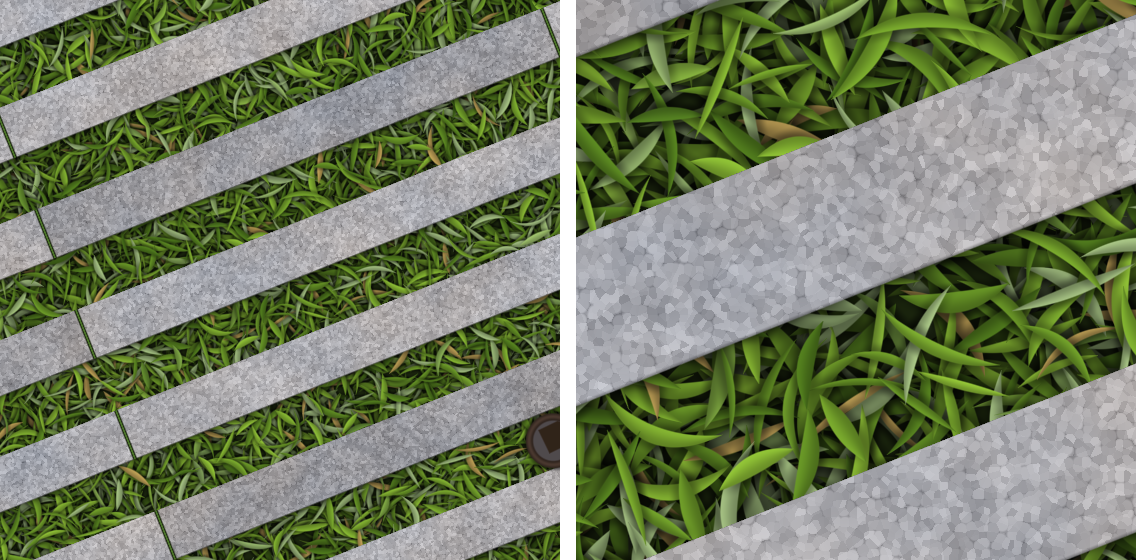
Left: the whole. Right: its middle third, enlarged.
This texture is drawn by a Shadertoy shader. Its source:

```glsl
// Slanted rows of grey stone slabs with grass between them and one small round lamp.

const float ANGLE = 0.379;                    // slope of the rows, radians
const float ROW_PITCH = 0.193;                // distance between rows
const float SLAB_WIDTH = 0.0935;
const float SLAB_LENGTH = 0.972;
const float JOINT_WIDTH = 0.0068;
const vec2 SLAB_CORNER = vec2(0.1354, 0.4466); // upper left corner of the middle slab

const vec3 STONE = vec3(0.655, 0.650, 0.665);
const vec3 STONE_WARM = vec3(0.030, 0.008, -0.018);
const float SLAB_VARIATION = 0.045;
const float GRAIN = 0.0050;

const int GRASS_LAYERS = 12;
const float TUFT = 0.045;                     // grid cell holding one blade per layer
const float BLADE_LENGTH = 0.042;             // half length
const float BLADE_WIDTH = 0.0052;             // half width
const float BLADE_BEND = 22.0;
const vec3 SOIL = vec3(0.10, 0.14, 0.05);
const vec3 GRASS_DARK = vec3(0.25, 0.39, 0.09);
const vec3 GRASS_BRIGHT = vec3(0.48, 0.64, 0.18);
const vec3 GRASS_PALE = vec3(0.53, 0.62, 0.42);
const vec3 STRAW = vec3(0.62, 0.52, 0.28);

const vec2 LAMP_CENTRE = vec2(0.988, 0.213);
const float LAMP_RADIUS = 0.049;
const vec3 LAMP_RIM = vec3(0.19, 0.145, 0.12);
const vec3 LAMP_PLATE = vec3(0.31, 0.29, 0.30);
const vec3 LAMP_CORE = vec3(0.19, 0.14, 0.10);

vec4 hash4(vec2 p) {
    vec4 q = fract(p.xyxy * vec4(0.1031, 0.1030, 0.0973, 0.1099));
    q += dot(q, q.wzxy + 33.33);
    return fract((q.xxyz + q.yzzw) * q.zywx);
}

vec2 rotate(vec2 p, float a) {
    float c = cos(a), s = sin(a);
    return vec2(c * p.x + s * p.y, c * p.y - s * p.x);
}

// Distance to the nearest cell point, and that cell's random value
vec2 cellular(vec2 p) {
    vec2 nearest = vec2(9.0, 0.0);
    for (int y = -1; y <= 1; y++)
    for (int x = -1; x <= 1; x++) {
        vec2 id = floor(p) + vec2(x, y);
        vec4 r = hash4(id);
        float d = length(p - id - r.xy);
        if (d < nearest.x) nearest = vec2(d, r.z);
    }
    return nearest;
}

// Layered sines, each octave turned and bent by the one before
float mottle(vec2 p) {
    float sum = 0.0, amp = 0.5;
    for (int i = 0; i < 5; i++) {
        sum += amp * sin(p.x + 1.3 * sin(p.y)) * cos(p.y + sum);
        p = rotate(p, 1.1) * 1.9 + 3.7;
        amp *= 0.62;
    }
    return sum;
}

vec3 stone(vec2 p, vec2 slab) {
    float tone = -SLAB_VARIATION * cos(2.0944 * (slab.y - 1.0 - slab.x));
    float patches = mottle(p * 17.0 + slab * 5.3);
    vec2 fine = cellular(p / GRAIN + 200.0);
    vec2 coarse = cellular(p / (GRAIN * 2.3) + 400.0);
    float speckle = 0.15 * (fine.y - 0.5) + 0.07 * (coarse.y - 0.5);
    float pits = 0.13 * smoothstep(0.65, 1.0, fine.x);
    return STONE + tone + 0.055 * patches + speckle - pits
         + STONE_WARM * mottle(p * 9.0 + 8.0);
}

vec3 grass(vec2 p, float px) {
    vec3 col = SOIL;
    for (int i = 0; i < GRASS_LAYERS; i++) {
        float layer = float(i), height = layer / float(GRASS_LAYERS - 1);
        vec2 g = p / TUFT + vec2(0.37, 0.71) * layer + 50.0;
        for (int y = -1; y <= 1; y++)
        for (int x = -1; x <= 1; x++) {
            vec2 id = floor(g) + vec2(x, y);
            vec4 r = hash4(id + 57.0 * layer), s = hash4(id + 31.0 * layer + 113.0);
            vec2 q = rotate((g - id - r.xy) * TUFT, 6.2832 * r.z);
            q.y += BLADE_BEND * (s.x - 0.5) * q.x * q.x;
            float t = q.x / (BLADE_LENGTH * (0.55 + 0.45 * s.y));
            if (abs(t) >= 1.0) continue;
            float taper = 1.0 - t * t;
            float w = BLADE_WIDTH * (0.4 + 0.8 * s.z) * taper;
            float d = abs(q.y) - w;
            col *= 1.0 - 0.4 * taper * (1.0 - smoothstep(0.0, 0.007, d));
            vec3 tint = mix(GRASS_DARK, GRASS_BRIGHT, r.w);
            tint = mix(tint, GRASS_PALE, smoothstep(0.68, 0.85, s.w));
            tint = mix(tint, STRAW, step(s.w, 0.035));
            float light = mix(0.55, 1.12, height) * (0.82 + 0.32 * smoothstep(-w, w + px, q.y));
            col = mix(col, tint * light, 1.0 - smoothstep(-px, px, d));
        }
    }
    return col;
}

void mainImage(out vec4 fragColor, in vec2 fragCoord) {
    vec2 uv = fragCoord / iResolution.y;
    float px = 1.0 / iResolution.y;

    // Row coordinates: x along the slab, y across it
    vec2 p = rotate(uv - SLAB_CORNER, ANGLE);
    vec2 slab = vec2(floor(p.x / SLAB_LENGTH), ceil(p.y / ROW_PITCH));
    float below = slab.y * ROW_PITCH - p.y;
    float edge = abs(below - 0.5 * SLAB_WIDTH) - 0.5 * SLAB_WIDTH;
    edge = max(edge, below - SLAB_WIDTH);
    edge = max(edge, below - ROW_PITCH + 0.0 * edge < 0.0 ? -below : edge);
    float joint = abs(p.x - SLAB_LENGTH * round(p.x / SLAB_LENGTH));

    // Grass, shaded under the lower slab edge
    vec3 col = vec3(0.0);
    if (edge > -2.0 * px) {
        col = grass(uv, px);
        col *= 1.0 - 0.5 * exp(-max(below - SLAB_WIDTH, 0.0) / 0.006);
    }

    // Slabs with dark lower rims, and a thin green line in each joint
    vec3 top = stone(uv, slab);
    top *= 1.0 - 0.3 * smoothstep(-0.0025, 0.0, below - SLAB_WIDTH);
    vec3 gap = mix(vec3(0.30, 0.46, 0.16), SOIL, smoothstep(0.0007, 0.0022, joint));
    top = mix(gap, top, smoothstep(-px, px, joint - 0.5 * JOINT_WIDTH));
    col = mix(col, top, 1.0 - smoothstep(-px, px, edge));

    // Lamp: soft shadow, rim, plate and square core
    vec2 l = uv - LAMP_CENTRE;
    float disc = length(l) - LAMP_RADIUS;
    vec2 k = abs(rotate(l - vec2(0.004, 0.008), 0.45));
    float core = max(k.x, k.y) - 0.023;
    vec3 lamp = LAMP_RIM * (1.0 + 0.5 * smoothstep(0.006, 0.0, abs(disc + 0.006)));
    lamp = mix(lamp, LAMP_PLATE, 1.0 - smoothstep(-0.002, 0.002, disc + 0.013));
    lamp = mix(lamp, LAMP_CORE, 1.0 - smoothstep(-px, px, max(core, disc + 0.013)));
    col *= 1.0 - 0.4 * (1.0 - smoothstep(0.0, 0.008, disc));
    col = mix(col, lamp, 1.0 - smoothstep(-px, px, disc));

    fragColor = vec4(clamp(col, 0.0, 1.0), 1.0);
}
```
